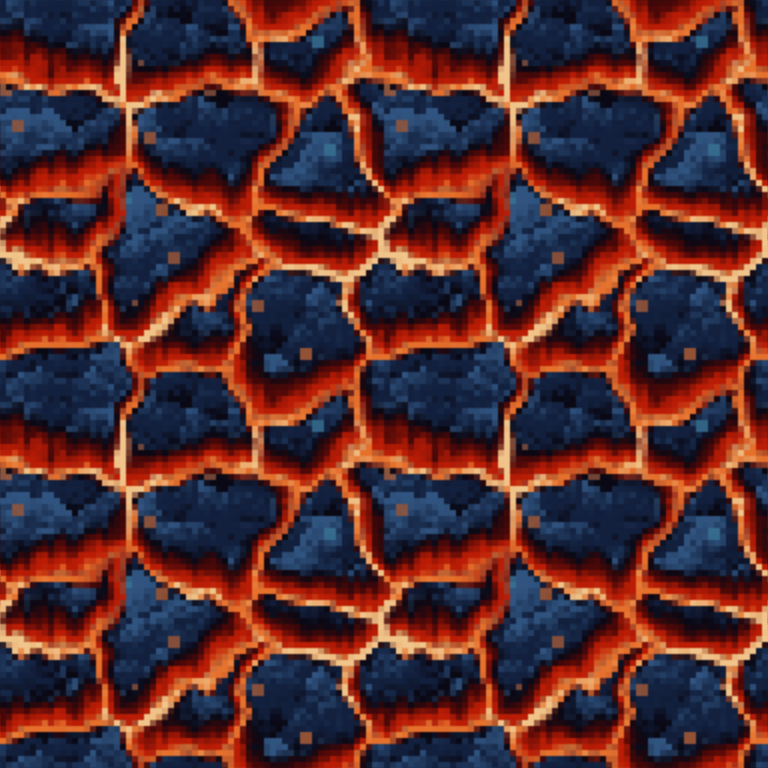
Reproduce this texture procedurally as a Shadertoy shader.

```glsl
const float REPEATS = 2.0;            // tiles across and down
const float TEXELS = 64.0;            // texels along one tile
const vec2 ROCK_GRID = vec2(3.0, 4.0);
const vec2 FACET_GRID = vec2(10.0, 14.0);

const vec3 SOOT = vec3(0.035, 0.03, 0.075);
const vec3 NAVY = vec3(0.07, 0.125, 0.24);
const vec3 STEEL = vec3(0.19, 0.33, 0.50);
const vec3 TEAL = vec3(0.22, 0.45, 0.58);
const vec3 MAROON = vec3(0.29, 0.03, 0.03);
const vec3 RED = vec3(0.73, 0.11, 0.02);
const vec3 ORANGE = vec3(0.90, 0.44, 0.17);
const vec3 CREAM = vec3(0.94, 0.77, 0.54);
const vec3 RUST = vec3(0.51, 0.31, 0.24);

vec2 hash2(vec2 p) {
    vec3 q = fract(p.xyx * vec3(0.1031, 0.1030, 0.0973));
    q += dot(q, q.yzx + 33.33);
    return fract((q.xx + q.yz) * q.zy);
}

// Value noise that wraps after one tile
vec2 tileNoise(vec2 p, float cells, float seed) {
    vec2 i = floor(p * cells), f = fract(p * cells);
    f = f * f * (3.0 - 2.0 * f);
    vec2 a = hash2(mod(i, cells) + seed);
    vec2 b = hash2(mod(i + vec2(1, 0), cells) + seed);
    vec2 c = hash2(mod(i + vec2(0, 1), cells) + seed);
    vec2 d = hash2(mod(i + 1.0, cells) + seed);
    return mix(mix(a, b, f.x), mix(c, d, f.x), f.y);
}

vec2 seedPoint(vec2 id, vec2 grid, float seed) {
    return (id + 0.5 + 0.75 * (hash2(mod(id, grid) + seed) - 0.5)) / grid;
}

float seedWeight(vec2 id, vec2 grid, float seed) {
    return 0.028 * hash2(mod(id, grid) + seed + 57.0).x;
}

// Cell index whose weighted seed is nearest
vec2 nearestCell(vec2 p, vec2 grid, float seed, float weighting, int reach) {
    vec2 base = floor(p * grid), best = base;
    float bestDist = 1e5;
    for (int y = -reach; y <= reach; y++)
    for (int x = -reach; x <= reach; x++) {
        vec2 id = base + vec2(x, y);
        vec2 d = p - seedPoint(id, grid, seed);
        float dist = dot(d, d) - weighting * seedWeight(id, grid, seed);
        if (dist < bestDist) { bestDist = dist; best = id; }
    }
    return best;
}

// x: distance to the crack, y: depth across the glowing flank (1 = rock top)
vec2 rockProfile(vec2 p, vec2 id, vec2 grid, float seed) {
    vec2 own = seedPoint(id, grid, seed);
    float ownPower = dot(p - own, p - own) - seedWeight(id, grid, seed);
    float crack = 1e5, flank = 0.0;
    for (int y = -2; y <= 2; y++)
    for (int x = -2; x <= 2; x++) {
        if (x == 0 && y == 0) continue;
        vec2 otherId = id + vec2(x, y);
        vec2 other = seedPoint(otherId, grid, seed);
        float power = dot(p - other, p - other) - seedWeight(otherId, grid, seed);
        float span = max(length(other - own), 0.01);
        float edge = 0.5 * (power - ownPower) / span;
        float facing = (other.y - own.y) / span;
        float width = mix(0.021, 0.105, smoothstep(0.2, -0.95, facing));
        crack = min(crack, edge);
        flank += exp(-7.0 * edge / width);
    }
    return vec2(crack, -log(flank + 1e-9) / 7.0);
}

vec3 flankColor(float depth) {
    vec3 c = mix(ORANGE, RED, smoothstep(0.0, 0.2, depth));
    c = mix(c, MAROON, smoothstep(0.25, 0.6, depth));
    return mix(c, SOOT, smoothstep(0.55, 0.9, depth));
}

vec3 rockColor(vec2 p, vec2 grid, float grain) {
    vec2 id = nearestCell(p, grid, 19.0, 0.0, 1);
    vec2 local = (p - seedPoint(id, grid, 19.0)) * grid;
    float light = 0.1 + hash2(mod(id, grid) + 83.0).x * 0.6;
    light += 0.5 * local.y - 0.15 * local.x + 0.35 * (grain - 0.5);
    return mix(mix(SOOT, NAVY, smoothstep(-0.3, 0.15, light)), STEEL, smoothstep(0.25, 0.95, light));
}

// Sparse hot or mineral specks, two texels wide
vec3 addSpecks(vec3 color, vec2 texel, float depth) {
    vec2 speck = hash2(floor(texel * 0.5) + 131.0);
    vec3 tint = speck.y > 0.8 ? TEAL : mix(RUST, ORANGE, speck.y * 0.6);
    return mix(color, tint, step(0.97, speck.x) * step(1.0, depth) * 0.8);
}

vec3 lavaTexel(vec2 texel) {
    vec2 p = (texel + 0.5) / TEXELS;
    vec2 wrapped = mod(texel, TEXELS);
    vec2 bent = p + 0.06 * (tileNoise(p, 9.0, 5.0) - 0.5) + 0.03 * (tileNoise(p, 20.0, 41.0) - 0.5);
    vec2 id = nearestCell(bent, ROCK_GRID, 3.0, 1.0, 2);
    vec2 profile = rockProfile(bent, id, ROCK_GRID, 3.0);
    float heat = tileNoise(p, 6.0, 71.0).x;
    float grain = hash2(wrapped + 11.0).x;

    // Flanks with vertical streaks below sooty rock tops
    float streak = hash2(vec2(wrapped.x, 29.0)).x - 0.5;
    float depth = profile.y + 0.2 * streak + 0.1 * (grain - 0.5);
    vec3 top = mix(SOOT, rockColor(bent, FACET_GRID, grain), smoothstep(0.8, 1.15, depth));
    vec3 color = mix(flankColor(depth), top, smoothstep(0.78, 0.92, depth));
    color = addSpecks(color, wrapped, depth);

    // Molten cracks with a rusty rim
    float width = mix(0.004, 0.0135, heat);
    color = mix(color, RUST, 0.6 * (1.0 - smoothstep(width, width + 0.008, profile.x)));
    float glow = heat + 0.35 * (grain - 0.5) - 0.5 * min(profile.y, 0.0);
    vec3 molten = mix(ORANGE, CREAM, smoothstep(0.5, 0.85, glow));
    molten = mix(mix(RED, RUST, grain), molten, smoothstep(0.15, 0.4, heat));
    return mix(color, molten, 1.0 - smoothstep(width * 0.6, width + 0.004, profile.x));
}

void mainImage(out vec4 fragColor, in vec2 fragCoord) {
    // Blend the four closest texels over a narrow border
    vec2 scale = REPEATS * TEXELS / iResolution.xy;
    vec2 grid = fragCoord * scale - 0.5;
    vec2 corner = floor(grid);
    vec2 blend = clamp((fract(grid) - 0.5) / (2.0 * scale) + 0.5, 0.0, 1.0);
    vec3 color = vec3(0.0);
    for (int k = 0; k < 4; k++) {
        vec2 offset = vec2(k & 1, k >> 1);
        vec2 share = mix(1.0 - blend, blend, offset);
        color += share.x * share.y * lavaTexel(corner + offset);
    }
    fragColor = vec4(color, 1.0);
}
```
